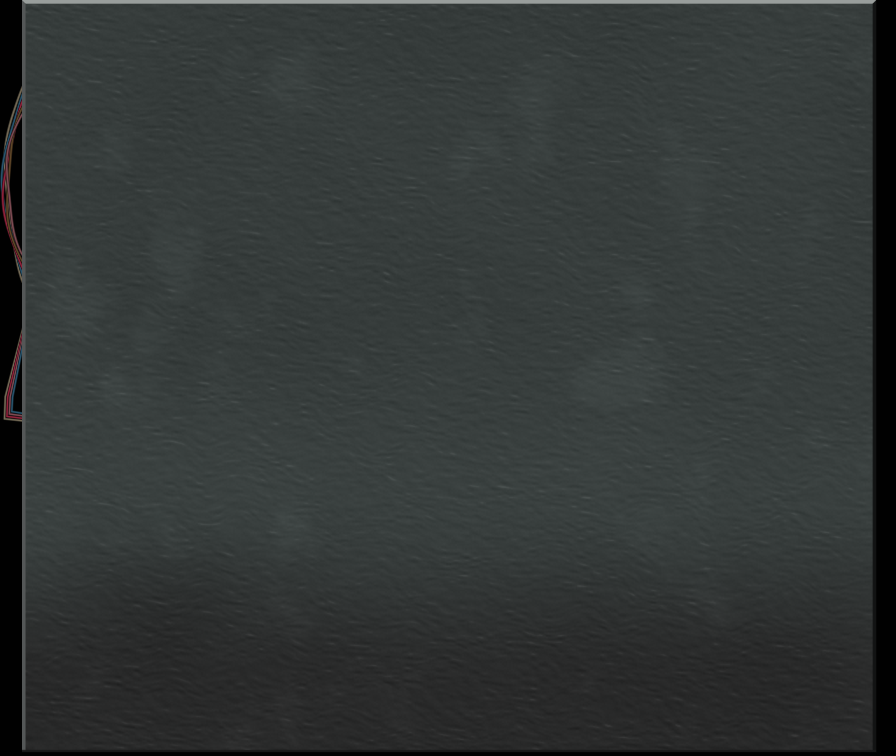
A Shadertoy shader for this texture:

```glsl
// A dark grey-green leather panel with a bevelled rim on black, fading to charcoal below.
// Embossed, warped noise makes the fine slanted wrinkles; soft noise adds the wear.
// Loops draw two bundles of thin coloured cables emerging at the left side.

float hash(vec2 p) {
    vec3 q = fract(vec3(p.xyx) * 0.1031);
    q += dot(q, q.yzx + 33.33);
    return fract((q.x + q.y) * q.z);
}

float noise(vec2 p) {
    vec2 i = floor(p), f = fract(p);
    f = f * f * (3.0 - 2.0 * f);
    return mix(mix(hash(i), hash(i + vec2(1, 0)), f.x),
               mix(hash(i + vec2(0, 1)), hash(i + vec2(1, 1)), f.x), f.y);
}

float fbm(vec2 p) {
    float sum = 0.0, amp = 0.5;
    for (int i = 0; i < 4; i++) {
        sum += amp * noise(p);
        p = mat2(1.6, 1.2, -1.2, 1.6) * p + 7.3;
        amp *= 0.5;
    }
    return sum;
}

// Height of the short, nearly horizontal leather wrinkles
float wrinkles(vec2 p) {
    vec2 warp = vec2(noise(p * 18.0), noise(p * 22.0 + 40.0)) - 0.5;
    p += warp * 0.014;
    p.y += p.x * 0.10;
    return 0.65 * noise(p * vec2(75, 190)) + 0.35 * noise(p * vec2(130, 270) + 19.0);
}

vec3 leather(vec2 p) {
    float wear = fbm(p * 5.0) - 0.47;
    float scuffs = smoothstep(0.55, 0.8, fbm(p * vec2(13, 10) + 31.0));
    float fade = smoothstep(0.09, 0.34, p.y + wear * 0.06);
    vec3 color = mix(vec3(0.158, 0.160, 0.160), vec3(0.212, 0.236, 0.232), fade);
    color *= 1.0 + 0.12 * wear + 0.10 * scuffs;
    color *= 1.0 + 0.05 * exp(-pow((p.y - 0.36) / 0.1, 2.0));
    float relief = wrinkles(p) - wrinkles(p + vec2(0.0012, 0.0028));
    float glint = smoothstep(0.25, 0.6, relief);
    float grain = hash(floor(p * 432.0)) - 0.5;
    return color + 0.050 * relief + 0.025 * glint + 0.008 * grain;
}

float segmentDistance(vec2 p, vec2 a, vec2 b) {
    vec2 ap = p - a, ab = b - a;
    return length(ap - ab * clamp(dot(ap, ab) / dot(ab, ab), 0.0, 1.0));
}

vec3 cableColor(int i) {
    if (i == 0) return vec3(0.46, 0.42, 0.34);
    if (i == 1) return vec3(0.16, 0.34, 0.44);
    if (i == 2) return vec3(0.58, 0.14, 0.24);
    if (i == 3) return vec3(0.38, 0.28, 0.16);
    return vec3(0.50, 0.30, 0.33);
}

vec3 addCable(vec3 color, float dist, float radius, vec3 tint, float px) {
    float shade = 1.0 - 0.6 * smoothstep(0.0, radius, dist);
    return mix(color, tint * shade, 1.0 - smoothstep(radius - px * 0.5, radius + px * 0.5, dist));
}

vec3 cables(vec2 p, float px) {
    vec3 color = vec3(0.004);
    for (int i = 0; i < 5; i++) {
        float k = float(i);
        // Upper bundle: bowed strands that cross each other
        float t = (p.y - 0.625 - 0.009 * k) / (0.262 - 0.018 * k);
        float bow = sin(3.1416 * clamp(t, 0.0, 1.0));
        float x = 0.031 - 0.024 * pow(bow, 0.85) + 0.005 * bow * sin(t * 6.0 + k * 1.4);
        float slope = 0.25 * abs(cos(3.1416 * t));
        float d = abs(p.x - x) / sqrt(1.0 + slope * slope);
        d += step(0.5, abs(t - 0.5));
        color = addCable(color, d, 0.0019, cableColor(i), px);
    }
    for (int i = 0; i < 4; i++) {
        // Lower bundle: slanted strands hooking back to the panel
        float k = float(i) * 0.0032;
        vec2 corner = vec2(0.006 + k, 0.446 + k);
        vec2 bend = vec2(0.007 + k, 0.475);
        float d = segmentDistance(p, vec2(0.032 + k * 0.4, 0.572), bend);
        d = min(d, segmentDistance(p, bend, corner));
        d = min(d, segmentDistance(p, corner, vec2(0.034, 0.443 + k)));
        color = addCable(color, d, 0.0017, cableColor((i * 2) % 5), px);
    }
    return color;
}

void mainImage(out vec4 fragColor, in vec2 fragCoord) {
    float px = 1.0 / iResolution.y;
    vec2 p = fragCoord * px;
    float aspect = iResolution.x * px;

    // Distances inward from each panel side
    float left = p.x - 0.029;
    float right = aspect - 0.026 - p.x;
    float bottom = p.y - 0.005;
    float top = 1.0 - p.y;

    // Bevelled rim: bright above, grey at left, dark at right and below
    vec3 panel = leather(p);
    float rim = 0.0048;
    panel = mix(panel, vec3(0.33, 0.34, 0.34), 1.0 - smoothstep(rim - px, rim + px, left));
    panel = mix(panel, vec3(0.07, 0.075, 0.075), 1.0 - smoothstep(rim - px, rim + px, right));
    panel = mix(panel, vec3(0.09), 1.0 - smoothstep(0.003 - px, 0.003 + px, bottom));
    float topRim = 1.0 - smoothstep(rim - px * 0.5, rim + px * 0.5, top);
    topRim *= smoothstep(-px, px, min(left, right) - top);
    panel = mix(panel, vec3(0.60, 0.62, 0.61), topRim);

    float inside = smoothstep(-px * 0.5, px * 0.5, min(min(left, right), bottom));
    fragColor = vec4(mix(cables(p, px), panel, inside), 1.0);
}
```
